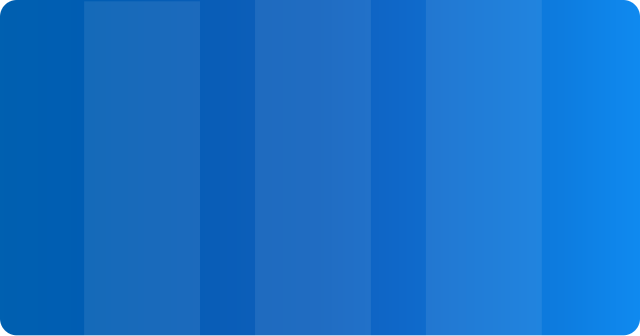
Give the GLSL for this background, as a WebGL 1 fragment shader.

```glsl
precision highp float;
// Blue rounded card with a left-to-right gradient and three pale vertical bands.

uniform vec2 u_resolution;

#define BAND_START 0.1315    // left edge of the first band, in card widths
#define BAND_WIDTH 0.181
#define BAND_PERIOD 0.267
#define BAND_COUNT 3
#define BAND_TINT 0.08       // amount of white laid over the gradient
#define FIRST_BAND_TOP 0.996 // first band stops just below the top edge
#define CORNER_RADIUS 0.05   // in canvas heights
#define BOTTOM_GAP 0.002     // thin strip of paper under the card
#define PAPER vec3(1.0)

// Linear ramp from 0 to 1 between two positions.
float ramp(float from, float to, float x) {
  return clamp((x - from) / (to - from), 0.0, 1.0);
}

// Horizontal gradient from deep to bright blue.
vec3 cardGradient(float x) {
  vec3 color = mix(vec3(0.0, 0.375, 0.69), vec3(0.0, 0.366, 0.70), ramp(0.0, 0.12, x));
  color = mix(color, vec3(0.04, 0.366, 0.72), ramp(0.12, 0.36, x));
  color = mix(color, vec3(0.05, 0.375, 0.74), ramp(0.36, 0.50, x));
  color = mix(color, vec3(0.06, 0.405, 0.785), ramp(0.50, 0.62, x));
  color = mix(color, vec3(0.05, 0.487, 0.876), ramp(0.62, 0.88, x));
  return mix(color, vec3(0.06, 0.54, 0.94), ramp(0.88, 1.0, x));
}

float roundedBox(vec2 p, vec2 halfSize, float radius) {
  vec2 q = abs(p) - halfSize + radius;
  return length(max(q, 0.0)) + min(max(q.x, q.y), 0.0) - radius;
}

// Antialiased coverage from a signed distance.
float coverage(float dist, float pixel) {
  return clamp(0.5 - dist / pixel, 0.0, 1.0);
}

void main() {
  vec2 uv = gl_FragCoord.xy / u_resolution;
  float aspect = u_resolution.x / u_resolution.y;
  vec2 pixel = 1.0 / u_resolution;

  vec3 color = cardGradient(uv.x);

  // Evenly spaced translucent bands.
  for (int i = 0; i < BAND_COUNT; i++) {
    float center = BAND_START + 0.5 * BAND_WIDTH + float(i) * BAND_PERIOD;
    float band = coverage(abs(uv.x - center) - 0.5 * BAND_WIDTH, pixel.x);
    if (i == 0) band *= coverage(uv.y - FIRST_BAND_TOP, pixel.y);
    color = mix(color, vec3(1.0), BAND_TINT * band);
  }

  // Card outline, raised slightly off the bottom edge.
  vec2 halfSize = 0.5 * vec2(aspect, 1.0 - BOTTOM_GAP);
  vec2 p = uv * vec2(aspect, 1.0) - halfSize - vec2(0.0, BOTTOM_GAP);
  float card = coverage(roundedBox(p, halfSize, CORNER_RADIUS), pixel.y);
  gl_FragColor = vec4(mix(PAPER, color, card), 1.0);
}
```
